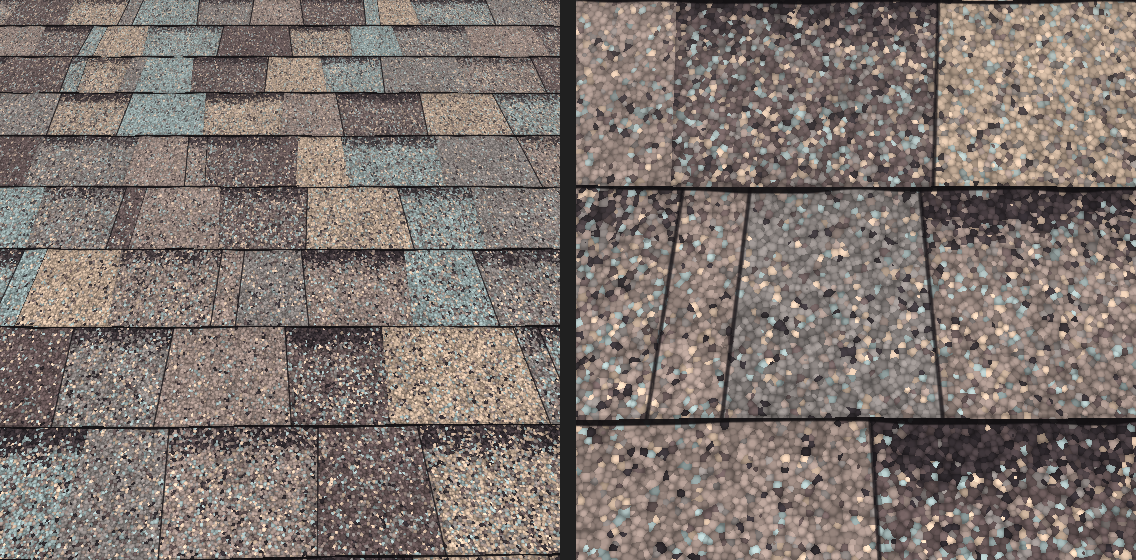
Left, the full canvas; right, a detail of the centre.
A three.js fragment shader for this texture:

```glsl
varying vec2 vUv;

#define HORIZON 0.684      // height of the vanishing line above the top edge
#define COURSE_RATE 10.31  // how fast courses shrink with distance
#define COURSE_START 15.14
#define TAB_WIDTH 0.147
#define TAB_JITTER 0.36
#define TAB_FLARE 0.05
#define STRIP_ODDS 0.14
#define GRAIN_DENSITY 320.0
#define BAND_HEIGHT 0.2
#define COURSE_GAP 0.0022
#define SEAM_WIDTH 0.0004
#define SOFT 0.0014

const vec3 TEAL = vec3(0.55, 0.62, 0.62);
const vec3 TAN = vec3(0.71, 0.62, 0.54);
const vec3 BROWN = vec3(0.58, 0.51, 0.48);
const vec3 MAROON = vec3(0.37, 0.31, 0.31);
const vec3 GREY = vec3(0.51, 0.485, 0.475);
const vec3 DARK = vec3(0.17, 0.15, 0.17);
const vec3 STRAY_MEAN = vec3(0.53, 0.50, 0.48);

float hash(vec2 p) {
  vec3 q = fract(p.xyx * 0.1031);
  q += dot(q, q.yzx + 33.33);
  return fract((q.x + q.y) * q.z);
}

float noise(vec2 p) {
  vec2 i = floor(p), f = fract(p);
  f = f * f * (3.0 - 2.0 * f);
  return mix(mix(hash(i), hash(i + vec2(1, 0)), f.x),
             mix(hash(i + vec2(0, 1)), hash(i + 1.0), f.x), f.y);
}

// Nearest stone granule of uneven size: cell in xy, distance in z
vec3 granule(vec2 p) {
  vec2 base = floor(p);
  vec3 nearest = vec3(base, 9.0);
  for (int y = -1; y <= 1; y++)
  for (int x = -1; x <= 1; x++) {
    vec2 cell = base + vec2(x, y);
    vec2 center = cell + vec2(hash(cell), hash(cell + 41.7));
    float d = length(p - center) * (0.7 + 0.6 * hash(cell + 97.3));
    if (d < nearest.z) nearest = vec3(cell, d);
  }
  return nearest;
}

vec3 tabColor(float h) {
  if (h < 0.19) return TEAL;
  if (h < 0.38) return MAROON;
  if (h < 0.62) return GREY;
  if (h < 0.80) return TAN;
  return BROWN;
}

vec3 strayColor(float h) {
  if (h < 0.22) return GREY;
  if (h < 0.40) return BROWN;
  if (h < 0.58) return TEAL * 1.08;
  if (h < 0.76) return TAN * 1.14;
  return h < 0.90 ? MAROON : DARK;
}

// Side of a tab; raised tabs (even index) widen downward
float tabEdge(float i, float row, float f) {
  float lean = mod(i, 2.0) < 0.5 ? -1.0 : 1.0;
  return i + TAB_JITTER * (hash(vec2(i, row * 7.0 + 3.0)) - 0.5) + lean * TAB_FLARE * (f - 0.5);
}

float line(float d, float width) {
  return 1.0 - smoothstep(width, width + SOFT, d);
}

void main() {
  // Perspective: ground position across, course number down the slope
  float down = 1.0 - vUv.y;
  down += 0.02 * (0.5 - vUv.x) * down * (0.4 - down);
  float depth = down + HORIZON;
  float across = (vUv.x - 0.5) / depth;
  float course = COURSE_START - COURSE_RATE / depth;
  course += 0.024 * (noise(vec2(across * 13.0, course * 0.8)) - 0.5);
  float row = floor(course), f = fract(course);

  // Find the tab and its sides
  float q = across / TAB_WIDTH + 40.0 + 2.0 * hash(vec2(row, 5.0));
  float id = 0.0;
  for (int k = -1; k <= 1; k++) {
    float i = floor(q) + float(k);
    if (q >= tabEdge(i, row, f)) id = i;
  }
  float left = tabEdge(id, row, f), right = tabEdge(id + 1.0, row, f);
  float raised = 1.0 - mod(id, 2.0);
  float tone = fract(id * 0.382 + hash(vec2(row, 19.0)) + 0.12 * hash(vec2(id, row)));

  // Some tabs carry a narrow strip of another tone
  if (hash(vec2(id + 9.0, row * 3.0)) < STRIP_ODDS) {
    float cut = left + 0.24;
    if (q < cut) { right = cut; tone = fract(tone + 0.45); }
    else left = cut;
  }

  // Granules: mostly the tab colour, with strays
  vec3 grain = granule(vec2(across, log(depth)) * GRAIN_DENSITY);
  float pick = hash(grain.xy + 13.0), light = hash(grain.xy + 71.0);
  float blend = mix(0.58, 0.38, raised) + 0.2 * (hash(vec2(id, row + 31.0)) - 0.5);
  vec3 base = tabColor(tone);
  vec3 color = pick < blend ? strayColor(pick / blend) : base;
  vec3 average = mix(base, STRAY_MEAN, blend);

  // Dark ragged band at the head of the lower tabs, fainter on some
  float ragged = f + 0.12 * (noise(vec2(across * 60.0, course * 12.0)) - 0.5);
  float band = (1.0 - raised) * (1.0 - smoothstep(BAND_HEIGHT - 0.1, BAND_HEIGHT + 0.12, ragged));
  band *= mix(0.4, 0.85, hash(vec2(id + 23.0, row)));
  if (hash(grain.xy + 29.0) < band) color = mix(DARK, MAROON, 0.5 * light);
  average = mix(average, mix(DARK, MAROON, 0.25), band);

  // Stone shading, softer with distance, and weathering
  color *= (0.78 + 0.48 * light) * (1.1 - 0.36 * smoothstep(0.2, 0.8, grain.z));
  color = mix(average, color, mix(0.55, 0.92, smoothstep(0.7, 1.4, depth)));
  color *= 0.96 + 0.1 * noise(vec2(across * 24.0, course * 3.5));

  // Seams between tabs, with a soft shadow on the lower ones
  float toCanvas = TAB_WIDTH * depth;
  float dLeft = (q - left) * toCanvas, dRight = (right - q) * toCanvas;
  float cutLeft = mix(0.08, 0.8, step(0.5, hash(vec2(id, row + 57.0))));
  float cutRight = mix(0.08, 0.8, step(0.5, hash(vec2(id + 1.0, row + 57.0))));
  float width = SEAM_WIDTH * depth;
  float seam = max(cutLeft * line(dLeft, width), cutRight * line(dRight, width));
  color *= 1.0 - 0.12 * (1.0 - raised) * exp(-min(dLeft, dRight) / (0.004 * depth));
  color = mix(color, DARK * 0.6, seam);

  // Gap and shadow under each course, worn lip above it
  float rowHeight = depth * depth / COURSE_RATE;
  float below = f * rowHeight, above = (1.0 - f) * rowHeight;
  float gap = COURSE_GAP * depth * (0.3 + 1.1 * noise(vec2(across * 35.0, row * 9.0)));
  color *= 1.0 - 0.2 * exp(-below / (0.005 * depth));
  color *= 1.0 - 0.15 * line(above, 0.0015 * depth);
  color = mix(color, DARK * 0.4, 0.92 * line(below, gap));

  gl_FragColor = vec4(color, 1.0);
}
```
